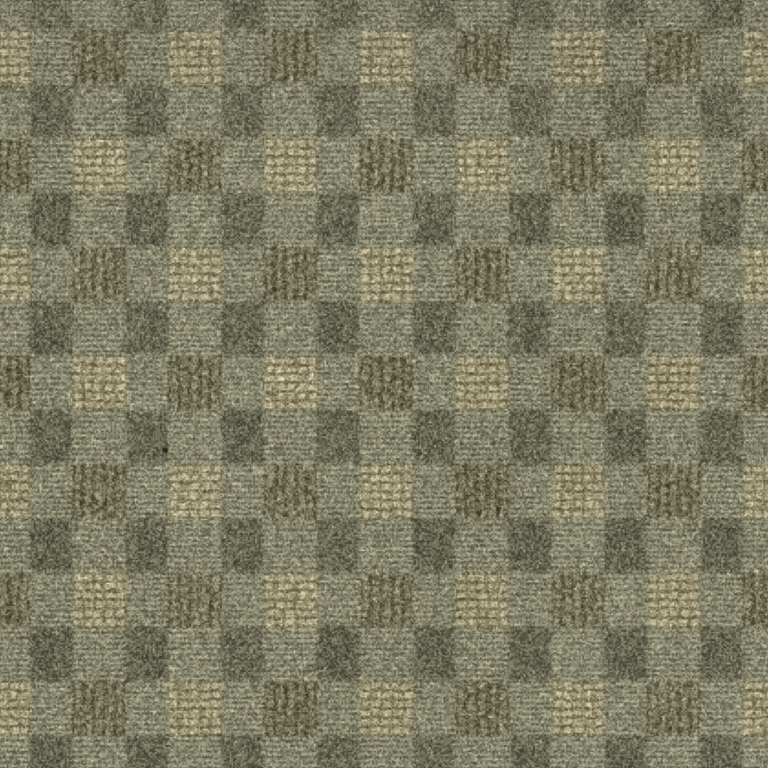
Write a WebGL 2 fragment shader that draws this pattern.

```glsl
#version 300 es
precision highp float;
uniform vec2 u_resolution;
out vec4 fragColor;

const float TAU = 6.2831853;
const vec2 PERIOD = vec2(0.1247, 0.1414);
const vec2 LOOP_ORIGIN = vec2(0.129, 0.9258);
const vec2 PLUSH_ORIGIN = vec2(0.0664, 0.8555);
const vec2 LOOP_HALF = vec2(0.0345, 0.0350);
const vec2 PLUSH_HALF = vec2(0.0270, 0.0345);

const vec3 GROUND = vec3(0.520, 0.514, 0.422);
const vec3 PLUSH = vec3(0.396, 0.394, 0.316);
const vec3 CREAM = vec3(0.602, 0.573, 0.455);
const vec3 OLIVE = vec3(0.452, 0.440, 0.345);

float hash(vec2 p) {
    vec3 q = fract(p.xyx * vec3(0.1031, 0.1030, 0.0973));
    q += dot(q, q.yzx + 33.33);
    return fract((q.x + q.y) * q.z);
}

float noise(vec2 p) {
    vec2 cell = floor(p), f = fract(p);
    f = f * f * (3.0 - 2.0 * f);
    float low = mix(hash(cell), hash(cell + vec2(1, 0)), f.x);
    float high = mix(hash(cell + vec2(0, 1)), hash(cell + vec2(1, 1)), f.x);
    return mix(low, high, f.y);
}

vec2 tileIndex(vec2 p, vec2 origin) {
    return floor((p - origin) / PERIOD + 0.5);
}

vec2 tileLocal(vec2 p, vec2 origin) {
    return p - origin - tileIndex(p, origin) * PERIOD;
}

float boxMask(vec2 p, vec2 halfSize, float softness) {
    vec2 d = abs(p) - halfSize;
    float dist = length(max(d, 0.0)) + min(max(d.x, d.y), 0.0);
    return 1.0 - smoothstep(-softness, softness, dist);
}

// Rounded ridge, one per unit, zero in the gaps
float ridge(float t) {
    return 0.5 - 0.5 * cos(TAU * t);
}

// Short yarn loops in rows, parted by dark gaps
float creamLoops(vec2 s, float wobble) {
    float rows = smoothstep(0.0, 0.6, ridge(s.y + wobble * 0.15));
    float columns = smoothstep(0.0, 0.6, ridge(s.x + wobble * 0.2));
    return rows * mix(0.35, 1.0, columns);
}

// Upright cords, nicked by the stitch rows
float oliveCords(vec2 s, float wobble) {
    float cords = smoothstep(0.05, 0.75, ridge(s.x + wobble * 0.2));
    float nicks = ridge(s.y + 0.5 * step(0.5, fract(s.x * 0.5)));
    return cords * mix(0.45, 1.0, nicks);
}

float speckle(vec2 p) {
    float fine = noise(p * 420.0);
    float glint = smoothstep(0.72, 0.95, noise(p * 300.0 + 41.0));
    return 0.75 * (fine - 0.5) + 0.3 * (noise(p * 210.0 + 7.0) - 0.5) + 0.35 * (glint - 0.08);
}

void main() {
    vec2 p = gl_FragCoord.xy / u_resolution;
    float grain = speckle(p);
    float wobble = noise(p * 130.0 + 17.0) - 0.5;
    vec2 frayed = p + 0.003 * vec2(wobble, noise(p * 150.0 + 73.0) - 0.5);

    // Ground with fine horizontal ribs
    float rib = ridge(p.y * 142.0 + wobble * 0.25) - 0.5;
    float ribDepth = mix(0.05, 0.13, noise(p * 24.0 + 9.0));
    vec3 color = GROUND + rib * ribDepth;

    // Plush blocks, fainter near the top and uneven between repeats
    vec2 plushId = tileIndex(frayed, PLUSH_ORIGIN);
    float plushMask = boxMask(tileLocal(frayed, PLUSH_ORIGIN), PLUSH_HALF, 0.0045);
    float strength = mix(1.0, 0.72, smoothstep(0.7, 1.0, p.y));
    strength *= 0.88 + 0.16 * hash(plushId + 50.0);
    color = mix(color, PLUSH, plushMask * strength);

    // Looped blocks alternating cream and olive
    vec2 loopId = tileIndex(frayed, LOOP_ORIGIN);
    vec2 local = tileLocal(frayed, LOOP_ORIGIN);
    vec2 stitch = (local / LOOP_HALF * 0.5 + 0.5) * vec2(5.0, 6.0);
    float isCream = mod(loopId.x + loopId.y, 2.0);
    vec3 cream = CREAM + 0.18 * (creamLoops(stitch, wobble) - 0.57);
    vec3 olive = OLIVE + 0.14 * (oliveCords(stitch, wobble) - 0.45);
    vec3 looped = mix(olive, cream, isCream);
    looped += 0.02 * (hash(loopId + 80.0) - 0.5);
    color = mix(color, looped, boxMask(local, LOOP_HALF, 0.003));

    // Pile speckle, broad wear and one dark fleck
    color += grain * vec3(0.34, 0.34, 0.31);
    color += 0.02 * (noise(p * 5.0 + 3.0) - 0.5);
    color *= mix(1.01, 0.96, smoothstep(0.75, 1.0, p.y));
    float fleck = 1.0 - smoothstep(0.002, 0.005, length(p - vec2(0.215, 0.414)));
    color *= 1.0 - 0.6 * fleck;

    fragColor = vec4(clamp(color, 0.0, 1.0), 1.0);
}
```
